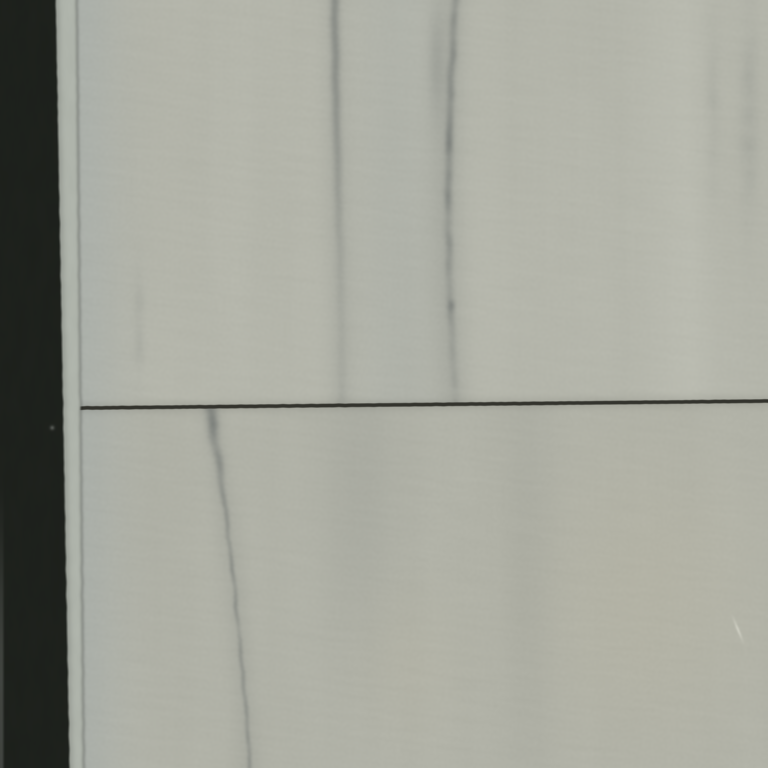
This texture is drawn by a three.js fragment shader. Its source:

```glsl
// Pale veined stone slabs with a dark horizontal joint, beside a light trim and a dark frame.
varying vec2 vUv;

const vec3 STONE = vec3(0.705, 0.710, 0.668);
const vec3 COOL_STONE = vec3(0.655, 0.680, 0.665);
const vec3 WARM_STONE = vec3(0.715, 0.705, 0.640);
const vec3 VEIN = vec3(0.47, 0.485, 0.47);
const vec3 FRAME = vec3(0.115, 0.128, 0.110);
const vec3 TRIM = vec3(0.685, 0.705, 0.670);
const vec3 JOINT = vec3(0.20, 0.20, 0.175);
const float EDGE_SOFT = 0.0022;
const float JOINT_HALF = 0.0021;
const float GRAIN = 0.018;

vec2 hashGradient(vec2 cell) {
  vec2 h = vec2(dot(cell, vec2(127.1, 311.7)), dot(cell, vec2(269.5, 183.3)));
  return 2.0 * fract(sin(h) * 43758.55) - 1.0;
}

float gradientNoise(vec2 p) {
  vec2 i = floor(p), f = fract(p);
  vec2 u = f * f * f * (f * (f * 6.0 - 15.0) + 10.0);
  vec2 e = vec2(0.0, 1.0);
  float low = mix(dot(hashGradient(i), f), dot(hashGradient(i + e.yx), f - e.yx), u.x);
  float high = mix(dot(hashGradient(i + e), f - e), dot(hashGradient(i + 1.0), f - 1.0), u.x);
  return mix(low, high, u.y);
}

float fbm(vec2 p) {
  float sum = 0.0, amp = 0.5;
  for (int i = 0; i < 4; i++) {
    sum += amp * gradientNoise(p);
    p = p * 2.03 + 7.3;
    amp *= 0.5;
  }
  return sum;
}

// Soft bell around zero
float bell(float d, float width) {
  return exp(-d * d / (width * width));
}

// Soft patch with separate horizontal and vertical reach
float patchAt(vec2 p, vec2 center, vec2 reach) {
  vec2 q = (p - center) / reach;
  return exp(-dot(q, q));
}

float upperVeins(vec2 p, float wobble) {
  float rough = 0.75 + 0.9 * gradientNoise(vec2(p.x * 30.0, p.y * 34.0));
  float leftX = p.x - 0.445 + 0.009 * smoothstep(0.5, 1.0, p.y) + wobble;
  float fade = smoothstep(0.55, 0.98, p.y);
  float v = bell(leftX, 0.006) * (0.10 + 0.42 * fade) + bell(leftX, 0.018) * 0.13;
  float bend = p.y - 0.74;
  float mainX = p.x - 0.584 - 0.14 * bend * bend + wobble;
  float strength = 0.28 + 0.40 * bell(p.y - 0.84, 0.18);
  v += bell(mainX, 0.0055) * strength * rough;
  v += bell(mainX + 0.004, 0.020) * 0.16;
  v += patchAt(p, vec2(0.568, 0.92), vec2(0.011, 0.07)) * 0.22;
  v += patchAt(p, vec2(0.588, 0.602), vec2(0.005, 0.008)) * 0.35;
  v += patchAt(p, vec2(0.975, 0.85), vec2(0.012, 0.13)) * 0.22 * rough;
  v += patchAt(p, vec2(0.928, 0.86), vec2(0.010, 0.12)) * 0.12 * rough;
  return v + patchAt(p, vec2(0.181, 0.575), vec2(0.007, 0.07)) * 0.17 * rough;
}

float lowerVeins(vec2 p, float wobble) {
  float drop = 0.463 - p.y;
  float d = p.x - 0.275 - 0.155 * drop + 0.10 * drop * drop + wobble * 1.8;
  float rough = 0.85 + 0.7 * gradientNoise(vec2(p.x * 25.0, p.y * 30.0));
  float nearJoint = bell(drop, 0.09);
  float v = bell(d, 0.0034 + 0.004 * nearJoint) * (0.42 + 0.25 * nearJoint) * rough;
  v += bell(d, 0.016) * 0.12;
  v += patchAt(p, vec2(0.47, 0.38), vec2(0.05, 0.26)) * 0.13;
  return v + patchAt(p, vec2(0.69, 0.30), vec2(0.035, 0.35)) * 0.09;
}

vec3 stoneColor(vec2 p, float upper) {
  float wobble = 0.004 * fbm(vec2(upper * 9.0, p.y * 22.0));
  float cloud = fbm(vec2(p.x * 5.0 + upper * 11.0, p.y * 1.8));
  float streak = fbm(vec2(p.x * 17.0 + upper * 5.0, p.y * 0.9));
  vec3 c = STONE + 0.020 * cloud + 0.022 * streak - 0.012 * (1.0 - upper);

  // Cool tint by the trim and between the upper veins, warmth in the lower slab
  float cool = 0.65 * bell(p.x - 0.10, 0.055) + 0.25 * upper * bell(p.x - 0.52, 0.06);
  float warm = (1.0 - upper) * (patchAt(p, vec2(0.84, 0.22), vec2(0.16, 0.2))
    + 0.6 * patchAt(p, vec2(0.53, 0.14), vec2(0.07, 0.10)));
  c = mix(c, COOL_STONE, cool);
  c = mix(c, WARM_STONE, 0.45 * warm);
  c += 0.018 * upper * bell(p.x - 0.885, 0.045);

  float veins = mix(lowerVeins(p, wobble), upperVeins(p, wobble), upper);
  c = mix(c, VEIN, clamp(veins, 0.0, 0.9));

  // Fine, slightly tilted brushing
  float brush = gradientNoise(vec2(p.x * 14.0, (p.y + 0.12 * p.x) * 130.0));
  return c + GRAIN * (0.55 * brush + 0.5 * gradientNoise(p * 190.0));
}

void main() {
  vec2 p = vUv;
  float ragged = 0.0012 * gradientNoise(vec2(3.0, p.y * 60.0));
  float frameEdge = 0.0905 - 0.018 * p.y + ragged;
  float trimEdge = 0.109 - 0.009 * p.y + ragged;
  float jointY = 0.4676 + 0.0102 * p.x + 0.0006 * gradientNoise(vec2(p.x * 110.0, 2.0));

  // Slabs and joint
  float upper = smoothstep(-EDGE_SOFT, EDGE_SOFT, p.y - jointY);
  vec3 color = stoneColor(p, upper);
  float jointDist = abs(p.y - jointY);
  color *= 1.0 - 0.07 * bell(jointDist, 0.008);
  color = mix(JOINT, color, smoothstep(JOINT_HALF - 0.001, JOINT_HALF + 0.0015, jointDist));

  // Pale scratch
  vec2 s = p - vec2(0.961, 0.180);
  color += 0.09 * bell(s.x + 0.4 * s.y, 0.0022) * bell(s.y, 0.012);

  // Trim with a shaded inner edge
  vec3 trim = TRIM + 0.025 * fbm(p * vec2(70.0, 25.0));
  trim *= 1.0 - 0.12 * bell(p.x - frameEdge, 0.006);
  color = mix(trim, color, smoothstep(-EDGE_SOFT, EDGE_SOFT, p.x - trimEdge));
  color *= 1.0 - 0.16 * bell(p.x - trimEdge, 0.0028);

  // Dark frame
  vec3 frame = FRAME + 0.012 * fbm(p * vec2(60.0, 20.0));
  frame += 0.14 * (1.0 - smoothstep(0.002, 0.007, p.x)) * (1.0 - smoothstep(0.1, 0.4, p.y));
  frame += 0.20 * patchAt(p, vec2(0.068, 0.443), vec2(0.003));
  color = mix(frame, color, smoothstep(-EDGE_SOFT, EDGE_SOFT, p.x - frameEdge));

  gl_FragColor = vec4(color, 1.0);
}
```
